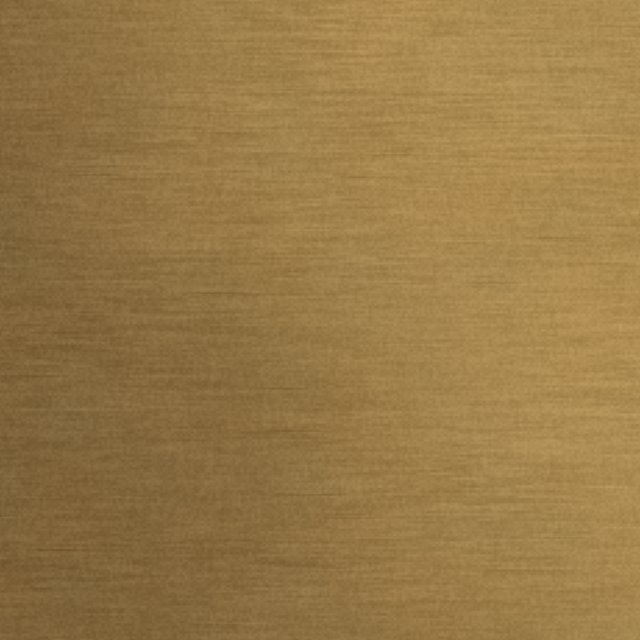
This texture is drawn by a Shadertoy shader. Its source:

```glsl
// Brushed brass sheet: short broken streaks and fine grain under a diagonal sheen.
const vec3 DARK_BRASS = vec3(0.494, 0.386, 0.224);
const vec3 LIGHT_BRASS = vec3(0.672, 0.546, 0.320);
const float SHEEN_SLANT = 0.5;
const vec2 SHEEN_RANGE = vec2(-0.14, 0.95);
const float SHEEN_WANDER = 0.16;
const vec2 FINE_STREAKS = vec2(22.0, 250.0);
const vec2 MEDIUM_STREAKS = vec2(9.0, 150.0);
const vec2 BROAD_STREAKS = vec2(4.0, 45.0);
const vec2 GRAIN_SCALE = vec2(230.0, 250.0);
const vec2 CROSS_SCALE = vec2(190.0, 60.0);
const float FINE_STRENGTH = 0.046;
const float MEDIUM_STRENGTH = 0.030;
const float BROAD_STRENGTH = 0.012;
const float GRAIN_STRENGTH = 0.050;
const float CROSS_STRENGTH = 0.022;
const float CLOUD_STRENGTH = 0.024;
const float SCRATCH_ROWS = 60.0;
const float SCRATCH_CHANCE = 0.10;
const float SCRATCH_STRENGTH = 0.040;

float hash(vec2 p) {
    vec3 q = fract(vec3(p.xyx) * 0.1031);
    q += dot(q, q.yzx + 33.33);
    return fract((q.x + q.y) * q.z);
}

// Smooth value noise centred on zero.
float noise(vec2 p) {
    vec2 cell = floor(p);
    vec2 f = fract(p);
    f = f * f * (3.0 - 2.0 * f);
    float low = mix(hash(cell), hash(cell + vec2(1.0, 0.0)), f.x);
    float high = mix(hash(cell + vec2(0.0, 1.0)), hash(cell + 1.0), f.x);
    return mix(low, high, f.y) - 0.5;
}

// Noise along one row, shifted so that streak ends do not line up.
float rowNoise(float x, float row, float seed) {
    return noise(vec2(x + 40.0 * hash(vec2(row, seed)), row));
}

float streaks(vec2 uv, vec2 scale, float seed) {
    vec2 p = uv * scale + seed;
    float row = floor(p.y);
    float f = smoothstep(0.0, 1.0, fract(p.y));
    return mix(rowNoise(p.x, row, seed), rowNoise(p.x, row + 1.0, seed), f);
}

// Sparse thin scratches with tapered ends, some dark and some bright.
float scratches(vec2 uv) {
    vec2 p = vec2(uv.x * 7.0, uv.y * SCRATCH_ROWS);
    p.x += 10.0 * hash(vec2(floor(p.y), 5.0));
    vec2 cell = floor(p);
    vec2 f = fract(p);
    float tilt = 0.2 * (hash(cell + 71.0) - 0.5);
    float centre = mix(0.3, 0.7, hash(cell + 13.0)) + tilt * (f.x - 0.5);
    float line = 1.0 - smoothstep(0.03, 0.15, abs(f.y - centre));
    float taper = smoothstep(0.05, 0.4, f.x) * (1.0 - smoothstep(0.6, 0.95, f.x));
    float present = step(hash(cell + 29.0), SCRATCH_CHANCE);
    float tone = hash(cell + 47.0) < 0.6 ? -1.0 : 0.8;
    return line * taper * present * tone;
}

void mainImage(out vec4 fragColor, in vec2 fragCoord) {
    vec2 uv = fragCoord / iResolution.xy;

    // Diagonal sheen with a gently uneven edge
    float across = uv.x + SHEEN_SLANT * (uv.y - 0.5);
    across += SHEEN_WANDER * noise(uv * 3.0 + 8.0);
    float sheen = smoothstep(SHEEN_RANGE.x, SHEEN_RANGE.y, across);
    vec3 color = mix(DARK_BRASS, LIGHT_BRASS, sheen);

    // Brushing, strong in some patches and faint in others
    float brushing = 1.0 + 0.9 * noise(uv * vec2(4.0, 9.0) + 25.0);
    float relief = FINE_STRENGTH * streaks(uv, FINE_STREAKS, 3.0);
    relief += MEDIUM_STRENGTH * streaks(uv, MEDIUM_STREAKS, 17.0);
    relief += BROAD_STRENGTH * streaks(uv, BROAD_STREAKS, 31.0);
    relief *= brushing;

    // Fine grain, faint upright grain, clouds and scratches
    relief += GRAIN_STRENGTH * noise(uv * GRAIN_SCALE);
    relief += CROSS_STRENGTH * noise(uv * CROSS_SCALE + 11.0);
    relief += CLOUD_STRENGTH * noise(uv * vec2(5.0, 6.0) + 60.0);
    relief += SCRATCH_STRENGTH * scratches(uv);
    color += relief * vec3(1.0, 0.95, 0.85);

    // Faint warm and cool patches
    color += vec3(0.012, -0.004, -0.010) * noise(uv * vec2(9.0, 12.0) + 90.0);

    fragColor = vec4(clamp(color, 0.0, 1.0), 1.0);
}
```
